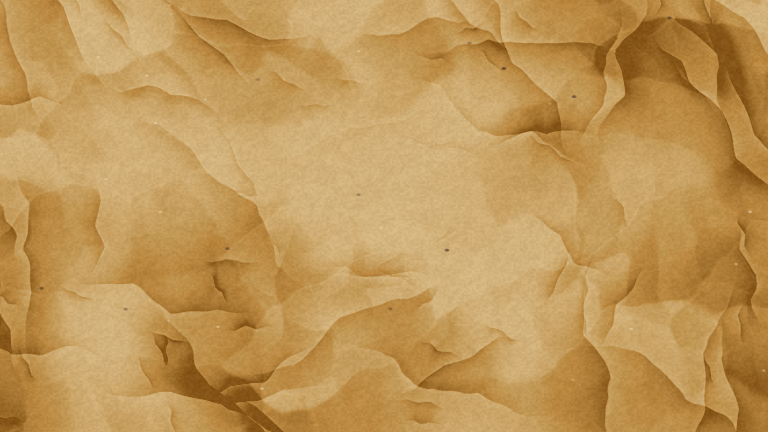
A Shadertoy shader for this texture:

```glsl
// Crumpled brown kraft paper: tilted facets, sharp folds, fine fibre grain and specks.
#define CREASES 90
#define CREASE_DEPTH 1.75
#define FACET_DEPTH 1.3
#define WARP 0.24
#define GRAIN 0.055
#define TONE_MID 3.85
#define TONE_SPREAD 1.5

const vec3 PAPER[6] = vec3[6](
    vec3(0.56, 0.37, 0.12), vec3(0.66, 0.47, 0.20), vec3(0.73, 0.53, 0.25),
    vec3(0.75, 0.58, 0.31), vec3(0.79, 0.64, 0.40), vec3(0.82, 0.69, 0.47));

vec2 hash2(vec2 p) {
    vec3 q = fract(p.xyx * vec3(0.1031, 0.1030, 0.0973));
    q += dot(q, q.yzx + 33.33);
    return fract((q.xx + q.yz) * q.zy);
}

// Brings a vector into a frame turned by the angle a.
mat2 frame(float a) {
    float c = cos(a), s = sin(a);
    return mat2(c, -s, s, c);
}

float valueNoise(vec2 p) {
    vec2 i = floor(p), f = fract(p);
    f *= f * (3.0 - 2.0 * f);
    float low = mix(hash2(i).x, hash2(i + vec2(1, 0)).x, f.x);
    float high = mix(hash2(i + vec2(0, 1)).x, hash2(i + vec2(1, 1)).x, f.x);
    return mix(low, high, f.y);
}

// Layered sines bend the straight folds.
vec2 warp(vec2 p) {
    float freq = 5.0;
    for (int i = 0; i < 5; i++) {
        p += WARP / freq * sin(p.yx * freq + vec2(1.3, 4.1) * float(i + 1));
        p = frame(0.7) * p;
        freq *= 2.1;
    }
    return frame(-3.5) * p;
}

// Cellular facets with random tilt: x = shade, y = distance to the fold.
vec2 facets(vec2 p, float sharpness) {
    vec2 cell = floor(p), f = fract(p);
    float sum = 0.0, total = 0.0, near = 9.0, next = 9.0;
    for (int y = -1; y <= 1; y++)
    for (int x = -1; x <= 1; x++) {
        vec2 o = vec2(x, y);
        vec2 h = hash2(cell + o + 40.0);
        vec2 r = f - o - 0.1 - 0.8 * h;
        float d = length(r);
        vec2 tilt = hash2(cell + o + 91.0);
        float angle = 6.283 * tilt.y;
        float weight = exp(-sharpness * d);
        sum += weight * (tilt.x - 0.5 + dot(r, vec2(cos(angle), sin(angle))));
        total += weight;
        next = min(next, max(near, d));
        near = min(near, d);
    }
    return vec2(sum / total, next - near);
}

// Random kinked folds: a crisp edge, a fading shadow and a narrow lit rim.
float creases(vec2 p, float aspect) {
    float shade = 0.0;
    for (int i = 0; i < CREASES; i++) {
        vec2 place = hash2(vec2(i, 7.0));
        vec2 form = hash2(vec2(i, 23.0));
        vec2 size = hash2(vec2(i, 61.0));
        vec2 centre = place * vec2(aspect, 1.0);
        float lean = mix(-0.8, 0.35, smoothstep(0.15, 0.5, place.x));
        lean = mix(lean, -1.35, smoothstep(0.55, 0.8, place.x));
        vec2 q = frame(lean + 1.5 * (form.x - 0.5)) * (p - centre);
        float reach = mix(0.05, 0.36, size.x * size.x * size.x);
        float taper = smoothstep(1.0, 0.25, abs(q.x) / reach);
        float width = (0.004 + mix(0.07, 0.24, size.y) * reach) * (0.3 + 0.7 * taper);
        float kink = abs(fract(1.2 * q.x / reach + form.x) - 0.5) - 0.25;
        float side = form.y > 0.35 ? -1.0 : 1.0;
        float across = side * (q.y + 0.2 * reach * kink + (form.y - 0.5) * q.x * q.x);
        float dark = -exp(-max(across, 0.0) / width);
        float rim = 0.45 * exp(min(across, 0.0) / (0.3 * width));
        float calm = 0.3 + 0.7 * smoothstep(0.1, 0.45, length(centre - vec2(0.85, 0.6)));
        shade += calm * taper * mix(rim, dark, smoothstep(-0.002, 0.002, across));
    }
    return shade;
}

// Small scattered dots; share is the part of the cells that hold one.
float specks(vec2 p, float share, float radius) {
    vec2 cell = floor(p * 8.0);
    vec2 centre = (cell + 0.2 + 0.6 * hash2(cell + 5.0)) / 8.0;
    vec2 pick = hash2(cell + 77.0 + 100.0 * share);
    float spot = smoothstep(radius, 0.3 * radius, length((p - centre) * vec2(0.8, 1.2)));
    return spot * step(pick.x, share) * (0.3 + 0.7 * pick.y);
}

// Palette lookup with a soft shoulder above the palest colour.
vec3 paperColour(float tone) {
    tone = min(tone, 4.6 + 0.9 * (1.0 - exp(-max(tone - 4.6, 0.0) / 0.9)));
    tone = max(tone, -0.4);
    int i = int(clamp(floor(tone), 0.0, 4.0));
    return mix(PAPER[i], PAPER[i + 1], tone - float(i));
}

void mainImage(out vec4 fragColor, in vec2 fragCoord) {
    vec2 uv = fragCoord / iResolution.xy;
    float aspect = iResolution.x / iResolution.y;
    vec2 p = fragCoord / iResolution.y;
    vec2 bent = warp(p);

    // Broad, middle and small facets, stretched along different directions
    float patchy = valueNoise(p * 3.0 + 9.0);
    vec2 broad = facets(frame(-0.9) * bent * vec2(1.3, 2.2), 14.0);
    vec2 middle = facets(frame(0.4) * bent * vec2(3.0, 4.8) + 13.0, mix(12.0, 55.0, patchy));
    vec2 small = facets(frame(-1.2) * bent * vec2(6.5, 11.0) + 31.0, 24.0);
    float shade = FACET_DEPTH * (broad.x + 0.85 * middle.x + 0.7 * patchy * small.x);
    shade += 0.55 * patchy * smoothstep(0.05, 0.0, middle.y);
    shade += 0.35 * patchy * patchy * smoothstep(0.07, 0.0, small.y);
    shade += CREASE_DEPTH * creases(mix(p, bent, 0.55), aspect);

    // Broad light: pale centre, darker borders and right side
    vec2 fromCentre = p - vec2(0.8, 0.55);
    shade += 0.4 * exp(-5.0 * dot(fromCentre, fromCentre));
    shade -= 1.7 * smoothstep(0.12, 0.0, uv.x) * (1.0 - uv.y);
    shade -= 0.45 * smoothstep(0.62, 0.75, uv.x) + 0.4 * smoothstep(0.9, 1.0, uv.x);
    shade -= 0.5 * smoothstep(0.3, 0.0, uv.y);
    shade += 0.2 * (valueNoise(bent * 16.0) - 0.5);
    vec3 colour = paperColour(TONE_MID + TONE_SPREAD * shade);

    // Fibre grain
    float fibre = valueNoise(p * vec2(210, 250)) - 0.5;
    fibre += 0.5 * (valueNoise(frame(0.5) * p * vec2(60, 110)) - 0.5);
    colour += GRAIN * fibre * vec3(0.9, 1.0, 1.1);

    // Dark and pale specks
    colour = mix(colour, vec3(0.30, 0.22, 0.15), 0.8 * specks(p, 0.07, 0.006));
    colour = mix(colour, vec3(0.90, 0.81, 0.64), 0.7 * specks(p + 3.7, 0.16, 0.005));
    fragColor = vec4(colour, 1.0);
}
```
